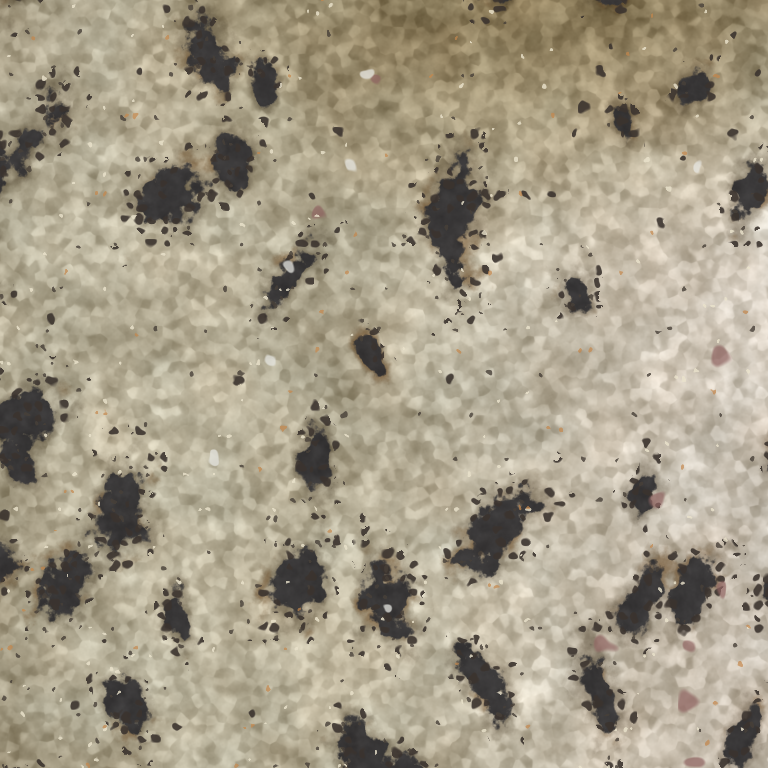
Reproduce this texture procedurally as a WebGL 2 fragment shader.

```glsl
#version 300 es
precision highp float;

uniform vec2 u_resolution;
out vec4 fragColor;

float hash(vec2 p) {
    return fract(sin(dot(p, vec2(127.1, 311.7))) * 43758.5453);
}

vec2 hash2(vec2 p) {
    return vec2(hash(p), hash(p + 37.3));
}

float valueNoise(vec2 p) {
    vec2 i = floor(p);
    vec2 f = fract(p);
    f = f * f * (3.0 - 2.0 * f);
    float low = mix(hash(i), hash(i + vec2(1.0, 0.0)), f.x);
    float high = mix(hash(i + vec2(0.0, 1.0)), hash(i + 1.0), f.x);
    return mix(low, high, f.y);
}

float fbm(vec2 p) {
    float sum = 0.0;
    float weight = 0.53;
    for (int k = 0; k < 4; k++) {
        sum += weight * valueNoise(p);
        p = mat2(0.8, 0.6, -0.6, 0.8) * p * 2.03 + 11.7;
        weight *= 0.5;
    }
    return sum;
}

// Soft-edged crystal grains, each with a random tone
float crystalTone(vec2 p, float sharpness) {
    vec2 cell = floor(p);
    float total = 0.0;
    float weights = 0.0;
    for (int y = -1; y <= 1; y++) {
        for (int x = -1; x <= 1; x++) {
            vec2 id = cell + vec2(x, y);
            vec2 d = p - id - hash2(id);
            float w = exp(-sharpness * dot(d, d));
            total += w * hash(id + 71.9);
            weights += w;
        }
    }
    return total / max(weights, 1e-6);
}

// Scattered elongated mineral patches: positive inside, falling off outside
float patchField(vec2 p, float cells, float density) {
    vec2 cell = floor(p * cells);
    float field = -3.0;
    for (int y = -1; y <= 1; y++) {
        for (int x = -1; x <= 1; x++) {
            vec2 id = cell + vec2(x, y);
            vec2 center = (id + 0.1 + 0.8 * hash2(id + 5.1)) / cells;
            float angle = (hash(id + 13.7) - 0.4) * 1.5;
            float c = cos(angle);
            float s = sin(angle);
            vec2 q = mat2(c, s, -s, c) * (p - center);
            float size = mix(0.55, 1.15, hash(id + 23.9));
            vec2 radii = size * vec2(mix(0.019, 0.034, hash(id + 31.3)), 0.048);
            float chance = density * (1.0 - 0.4 * smoothstep(0.7, 1.0, center.x));
            float present = step(hash(id + 43.1), chance);
            field = max(field, mix(-3.0, 1.0 - length(q / radii), present));
        }
    }
    return field;
}

// One small irregular fleck per cell, where the cell's draw is below density
float flecks(vec2 p, float cells, float density, float radius, float seed) {
    vec2 q = p * cells + 0.5 * vec2(valueNoise(p * cells * 1.7), valueNoise(p * cells * 1.7 + 9.0));
    vec2 id = floor(q);
    vec2 center = 0.35 + 0.3 * hash2(id + seed);
    float r = radius * mix(0.55, 1.0, hash(id + seed + 17.0));
    float disc = 1.0 - smoothstep(r * 0.7, r * 1.2, length(fract(q) - center));
    return disc * step(hash(id + seed + 29.0), density);
}

// Cream ground with uneven light, cloudy mottling and grains
vec3 groundColor(vec2 p) {
    float shade = 1.0 - smoothstep(0.0, 0.55, length((p - vec2(0.68, 1.05)) * vec2(0.85, 1.2)));
    float glow = smoothstep(0.4, 1.0, p.x) * (1.0 - smoothstep(0.6, 1.0, p.y));
    float tone = 0.54 + 0.24 * glow - 0.6 * shade - 0.16 * (1.0 - smoothstep(0.0, 0.22, p.x));
    tone += 0.75 * (fbm(p * 9.0) - 0.5) + 0.8 * (fbm(p * 48.0 + 3.0) - 0.5);
    tone += 0.55 * (crystalTone(p * 85.0, 9.0) - 0.5);
    vec3 color = mix(vec3(0.565, 0.53, 0.45), vec3(0.87, 0.845, 0.785), tone);
    color *= mix(vec3(1.0), vec3(1.0, 0.95, 0.85), shade);
    color *= mix(vec3(0.98, 1.0, 0.98), vec3(1.02, 0.995, 0.94), fbm(p * 14.0 + 21.0));
    return mix(color, color * vec3(1.0, 0.99, 1.04), glow);
}

void main() {
    vec2 p = gl_FragCoord.xy / u_resolution;
    vec3 color = groundColor(p);

    // Ragged dark minerals with a grey-brown fringe
    float ragged = 1.7 * (fbm(p * 20.0 + 7.0) - 0.5) + 1.3 * (fbm(p * 62.0) - 0.5);
    float field = patchField(p, 7.0, 0.66) + ragged;
    float fringe = smoothstep(-0.75, 0.15, field);
    color *= mix(vec3(1.0), vec3(0.77, 0.75, 0.72), fringe);
    float rust = fringe * smoothstep(0.55, 0.75, fbm(p * 24.0 + 40.0));
    color = mix(color, vec3(0.5, 0.36, 0.2), 0.5 * rust);
    vec3 mineral = vec3(0.2, 0.195, 0.2) + 0.1 * (fbm(p * 70.0 + 15.0) - 0.4);
    color = mix(color, mineral, 0.96 * smoothstep(-0.04, 0.2, field));

    // Dark crumbs gather near the minerals
    float nearby = smoothstep(-1.3, -0.2, field);
    color = mix(color, vec3(0.23, 0.2, 0.18), 0.9 * flecks(p, 62.0, 0.38 * nearby, 0.42, 3.0));
    color = mix(color, vec3(0.28, 0.25, 0.22), 0.8 * flecks(p, 90.0, 0.015 + 0.1 * nearby, 0.3, 51.0));

    // Reddish stains on the lower right, then pale and orange specks
    float stain = flecks(p, 27.0, 0.07 * smoothstep(0.75, 0.95, p.x) * (1.0 - smoothstep(0.5, 0.8, p.y)), 0.36, 83.0);
    color = mix(color, vec3(0.56, 0.39, 0.38), 0.7 * stain);
    color = mix(color, vec3(0.92, 0.89, 0.8), 0.8 * flecks(p, 105.0, 0.022, 0.32, 67.0));
    color = mix(color, vec3(0.77, 0.53, 0.3), 0.7 * flecks(p, 98.0, 0.006, 0.32, 97.0));
    color = mix(color, vec3(0.9, 0.9, 0.88), 0.75 * flecks(p, 40.0, 0.004, 0.34, 119.0));

    fragColor = vec4(clamp(color, 0.0, 1.0), 1.0);
}
```
